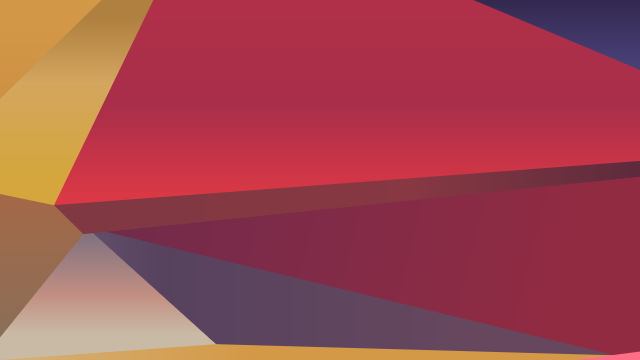
This background is drawn by a Shadertoy shader. Its source:

```glsl
// Low-poly backdrop of large angular facets in red, gold, plum and navy.
// Each facet is an intersection of half-planes, filled with a soft gradient
// and painted back to front with antialiased edges.

// Signed distance to the line a-b, positive on the left of its direction.
float side(vec2 p, vec2 a, vec2 b) {
    vec2 d = normalize(b - a);
    vec2 q = p - a;
    return d.x * q.y - d.y * q.x;
}

// Lays a facet over the canvas where its distance is positive.
vec3 paint(vec3 under, vec3 facet, float dist) {
    return mix(under, facet, clamp(dist * iResolution.y + 0.5, 0.0, 1.0));
}

// Two-colour gradient as t runs from start to end.
vec3 ramp(vec3 a, vec3 b, float start, float end, float t) {
    return mix(a, b, clamp((t - start) / (end - start), 0.0, 1.0));
}

// Three-colour gradient with stops at s.x, s.y and s.z.
vec3 ramp3(vec3 a, vec3 b, vec3 c, vec3 s, float t) {
    return mix(ramp(a, b, s.x, s.y, t), c, clamp((t - s.y) / (s.z - s.y), 0.0, 1.0));
}

void mainImage(out vec4 fragColor, in vec2 fragCoord) {
    // Canvas 16:9, one unit high
    vec2 p = fragCoord / iResolution.xy * vec2(16.0 / 9.0, 1.0);

    // Shared corners
    vec2 hub = vec2(0.150, 0.430);
    vec2 fold = vec2(0.2315, 0.3495);
    vec2 spike = vec2(0.282, 0.359);
    vec2 valley = vec2(0.600, 0.044);
    vec2 tip = vec2(1.708, 0.013);
    vec2 leftRim = vec2(0.0, 0.461);

    // Maroon wedge on the right
    vec3 col = ramp3(vec3(0.45, 0.17, 0.29), vec3(0.51, 0.17, 0.28),
                     vec3(0.57, 0.17, 0.26), vec3(0.35, 0.95, 1.6), p.x - 0.25 * (p.y - 0.3));

    // Plum wedge below it
    vec3 plum = ramp3(vec3(0.38, 0.30, 0.41), vec3(0.34, 0.26, 0.37),
                      vec3(0.40, 0.28, 0.37), vec3(0.27, 0.45, 1.3), p.x);
    col = paint(col, plum, side(p, tip, spike));

    // Pale facet, mauve at its peak and cream at its foot
    vec3 pale = ramp3(vec3(0.79, 0.73, 0.65), vec3(0.76, 0.56, 0.51),
                      vec3(0.52, 0.45, 0.50), vec3(0.07, 0.18, 0.34), p.y);
    col = paint(col, pale, side(p, valley, vec2(0.2615, 0.3495)));

    // Dusky band under the red plane
    vec3 band = ramp3(vec3(0.50, 0.22, 0.26), vec3(0.53, 0.22, 0.26),
                      vec3(0.37, 0.17, 0.24), vec3(0.2, 1.15, 1.75), p.x);
    col = paint(col, band, side(p, fold, vec2(1.778, 0.509)));

    // Red plane, glowing towards its lower edge
    vec3 red = ramp3(vec3(0.86, 0.22, 0.27), vec3(0.66, 0.18, 0.29),
                     vec3(0.69, 0.19, 0.28), vec3(0.45, 0.71, 1.0), p.y);
    col = paint(col, red, side(p, hub, vec2(1.778, 0.553)));

    // Navy corner
    vec3 navy = ramp(vec3(0.28, 0.25, 0.46), vec3(0.20, 0.16, 0.31), 0.83, 1.0, p.y);
    col = paint(col, navy, side(p, vec2(1.315, 1.0), vec2(1.778, 0.8056)));

    // Gold shard and the orange corner above it
    vec3 gold = ramp3(vec3(0.83, 0.65, 0.24), vec3(0.83, 0.65, 0.37),
                      vec3(0.69, 0.50, 0.25), vec3(0.52, 0.77, 0.95), p.y);
    col = paint(col, gold, side(p, hub, vec2(0.426, 1.0)));
    vec3 orange = ramp(vec3(0.81, 0.57, 0.27), vec3(0.83, 0.60, 0.28), 0.73, 1.0, p.y);
    col = paint(col, orange, side(p, vec2(0.0, 0.725), vec2(0.282, 1.0)));

    // Brown facet at the left rim
    vec3 brown = ramp(vec3(0.55, 0.43, 0.34), vec3(0.64, 0.41, 0.28), 0.1, 0.45, p.y);
    float brownDist = min(side(p, hub, leftRim), side(p, fold, hub));
    brownDist = min(brownDist, side(p, vec2(0.0, 0.0625), fold));
    col = paint(col, brown, brownDist);

    // Amber strip along the floor
    vec3 amber = ramp(vec3(0.83, 0.68, 0.44), vec3(0.83, 0.60, 0.28), 0.1, 0.7, p.x);
    float amberDist = min(side(p, valley, vec2(0.0)), side(p, tip, valley));
    col = paint(col, amber, amberDist);

    // Pink sliver at the lower right
    col = paint(col, vec3(1.0, 0.43, 0.53), side(p, vec2(1.778, 0.0235), vec2(1.597, 0.0)));

    fragColor = vec4(col, 1.0);
}
```
